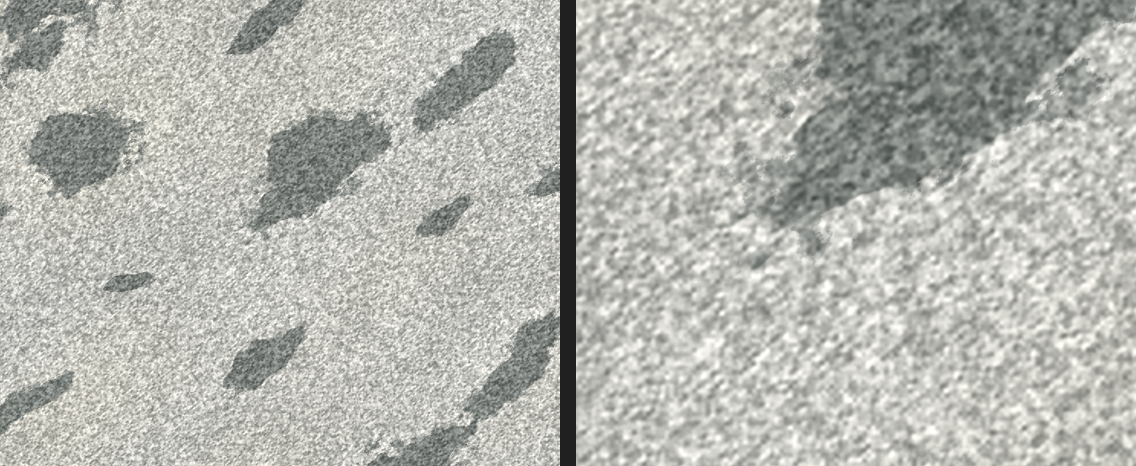
Left, the full canvas; right, a detail of the centre.
Give the GLSL for this texture, as a WebGL 1 fragment shader.

```glsl
precision highp float;
// Pale grainy stone with ragged slate-grey patches stretched along a diagonal.

uniform vec2 u_resolution;

const vec3 PALE_STONE = vec3(0.780, 0.777, 0.747);
const vec3 CREAM_TINT = vec3(0.030, 0.020, -0.012);
const vec3 SLATE = vec3(0.488, 0.508, 0.492);
const vec3 GRAIN_TINT = vec3(1.02, 1.0, 0.98);
const float SLANT = 0.68;               // radians above horizontal
const vec2 PATCH_CELL = vec2(0.44, 0.29);
const float PATCH_MIN = 0.06;           // half length, in canvas heights
const float PATCH_MAX = 0.235;
const float RAGGEDNESS = 1.7;
const float GRAIN_PALE = 0.60;
const float GRAIN_SLATE = 0.50;

float hash(vec2 p) {
  vec3 q = fract(vec3(p.xyx) * 0.1031);
  q += dot(q, q.yzx + 33.33);
  return fract((q.x + q.y) * q.z);
}

float noise(vec2 p) {
  vec2 i = floor(p);
  vec2 f = fract(p);
  f = f * f * (3.0 - 2.0 * f);
  float low = mix(hash(i), hash(i + vec2(1.0, 0.0)), f.x);
  float high = mix(hash(i + vec2(0.0, 1.0)), hash(i + 1.0), f.x);
  return mix(low, high, f.y);
}

// Fractal noise, centred on zero
float fbm(vec2 p) {
  float sum = 0.0;
  float weight = 0.5;
  float total = 0.0;
  for (int i = 0; i < 5; i++) {
    sum += weight * (noise(p) - 0.5);
    total += weight;
    weight *= 0.62;
    p = p * 2.03 + 17.3;
  }
  return sum / total;
}

// Scattered ellipses: 1 at a centre, 0 on the rim, negative outside
float patchField(vec2 p) {
  vec2 home = floor(p / PATCH_CELL);
  float field = -2.0;
  for (int y = -1; y <= 1; y++) {
    for (int x = -1; x <= 1; x++) {
      vec2 cell = home + vec2(float(x), float(y));
      vec2 jitter = vec2(hash(cell + 41.7), hash(cell + 83.2));
      vec2 centre = (cell + mix(vec2(0.2), vec2(0.8), jitter)) * PATCH_CELL;
      // Evenly spread sizes keep the covered share steady
      float size = fract(dot(cell, vec2(0.7549, 0.5698)) + 0.35);
      float halfLength = mix(PATCH_MIN, PATCH_MAX, size * size);
      float slimness = mix(0.20, 0.50, hash(cell + 12.9));
      vec2 radius = halfLength * vec2(1.0, slimness);
      field = max(field, 1.0 - length((p - centre) / radius));
    }
  }
  return field;
}

void main() {
  vec2 uv = gl_FragCoord.xy / u_resolution.y;
  vec2 along = vec2(cos(SLANT), sin(SLANT));
  vec2 p = vec2(dot(uv, along), dot(uv, vec2(-along.y, along.x))) + 5.0;

  // Ragged patches
  vec2 warp = vec2(noise(p * 6.0 + 3.1), noise(p * 7.0 + 29.4)) - 0.5;
  float field = patchField(p + warp * vec2(0.10, 0.065));
  float ragged = RAGGEDNESS * fbm(p * vec2(9.0, 14.0));
  float slate = smoothstep(-0.06, 0.06, max(field, -0.65) + ragged);

  // Broken speckle around the patches
  float zone = noise(p * vec2(5.0, 8.0) + 61.0) - 0.5;
  float fringe = smoothstep(-0.8, 0.1, field + zone);
  float speckle = fbm(p * vec2(36.0, 50.0) + 7.0) + 0.22 * fringe;
  speckle = smoothstep(0.22, 0.31, speckle) * fringe;
  slate = max(slate, 0.8 * speckle);

  // Slow mottling and cream clouds, paler beside the patches
  float mottle = fbm(p * vec2(4.0, 9.0) + 90.0);
  float cloud = noise(p * vec2(2.5, 5.0) + 33.0) - 0.5;
  vec3 pale = PALE_STONE + 0.10 * mottle + CREAM_TINT * cloud;
  pale += 0.035 * (fringe - 0.4);

  // Fine grain, slightly drawn out along the slant
  float drawn = noise(p * vec2(155.0, 265.0));
  float crisp = noise(uv * 305.0 + 11.0);
  float grain = 0.6 * drawn + 0.4 * crisp - 0.5;
  vec3 colour = mix(pale, SLATE + 0.06 * mottle, slate);
  colour += GRAIN_TINT * grain * mix(GRAIN_PALE, GRAIN_SLATE, slate);

  gl_FragColor = vec4(clamp(colour, 0.0, 1.0), 1.0);
}
```
